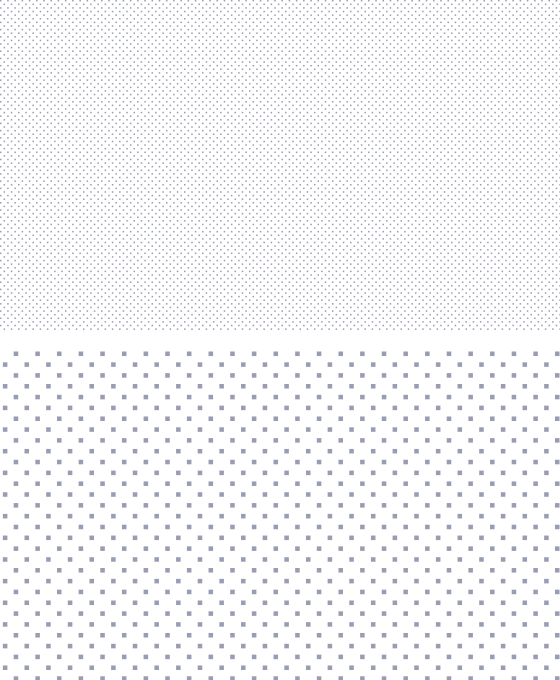
Top, the full canvas; bottom, a detail of the centre.
Reproduce this pattern procedurally as a Shadertoy shader.

```glsl
const float ROWS = 46.0;        // repeats down the canvas
const float DOT_SIDE = 0.21;    // dot side, in repeats
const vec2 DOT_CENTER = vec2(0.1);
const vec3 PAPER = vec3(1.0);
const vec3 DOT_COLOR = vec3(0.60, 0.615, 0.70);

// Share of a pixel covered by an axis-aligned square
float squareCoverage(vec2 offset, float side, float pixel) {
    vec2 overlap = 0.5 * (side + pixel) - abs(offset);
    overlap = clamp(overlap, 0.0, min(side, pixel)) / pixel;
    return overlap.x * overlap.y;
}

// Offset from the nearest point of a unit grid
vec2 gridOffset(vec2 p, vec2 origin) {
    return fract(p - origin + 0.5) - 0.5;
}

void mainImage(out vec4 fragColor, in vec2 fragCoord) {
    // Repeat units, measured from the upper left
    float pixel = ROWS / iResolution.y;
    vec2 p = vec2(fragCoord.x, iResolution.y - fragCoord.y) * pixel;

    // Two grids, staggered by half a repeat
    float ink = 0.0;
    for (int i = 0; i < 2; i++) {
        vec2 origin = DOT_CENTER + 0.5 * float(i);
        ink += squareCoverage(gridOffset(p, origin), DOT_SIDE, pixel);
    }

    fragColor = vec4(mix(PAPER, DOT_COLOR, min(ink, 1.0)), 1.0);
}
```
